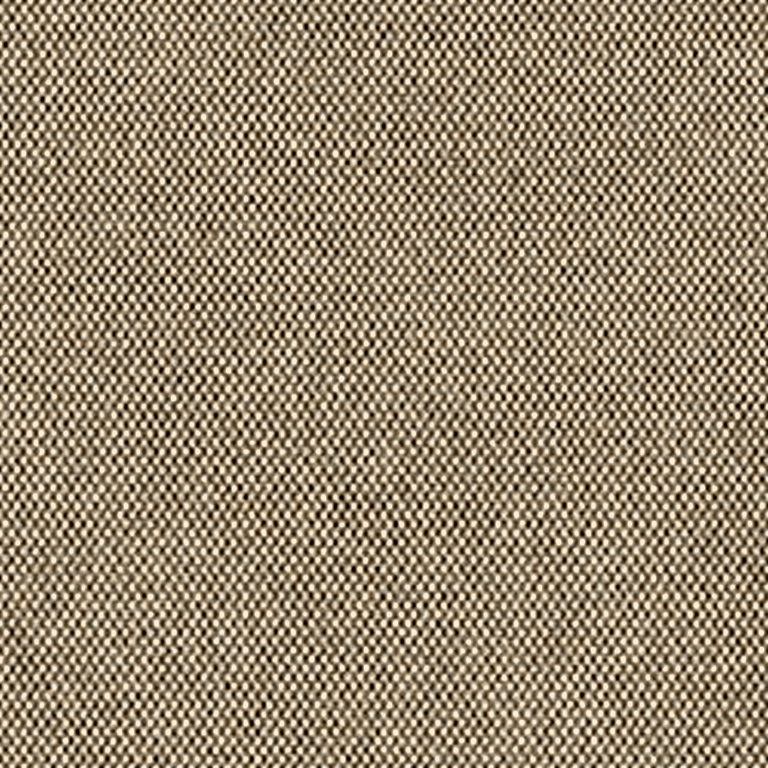
Reproduce this texture procedurally as a WebGL 1 fragment shader.

```glsl
precision highp float;

uniform vec2 u_resolution;

const float PI = 3.14159265;
const vec2 REPEATS = vec2(64.0, 85.0);   // stitches across, staggered rows down
const vec3 SHADOW = vec3(0.20, 0.13, 0.04);
const vec3 CREAM = vec3(0.90, 0.84, 0.74);
const float BASE_TONE = 0.575;
const float STITCH_CONTRAST = 0.68;
const float ZIGZAG = 0.11;               // light strand linking staggered stitches
const float ROW_GAP = 0.12;              // shade between rows
const float STITCH_VARIATION = 0.5;
const float GRAIN = 0.42;
const float GRAIN_SCALE = 250.0;
const float WARP = 0.14;                 // drift of the threads, in repeats
const float CLOUDING = 0.045;            // broad uneven tone
const float HUE_VARIATION = 0.03;

float hash(vec2 p) {
    vec3 q = fract(vec3(p.xyx) * 0.1031);
    q += dot(q, q.yzx + 33.33);
    return fract((q.x + q.y) * q.z);
}

float noise(vec2 p) {
    vec2 cell = floor(p);
    vec2 f = fract(p);
    f = f * f * (3.0 - 2.0 * f);
    float bottom = mix(hash(cell), hash(cell + vec2(1.0, 0.0)), f.x);
    float top = mix(hash(cell + vec2(0.0, 1.0)), hash(cell + vec2(1.0)), f.x);
    return mix(bottom, top, f.y);
}

// Staggered light and dark stitches joined into zigzag strands
float weave(vec2 p, float contrast) {
    vec2 stitch = floor(vec2(2.0 * p.x, p.y) + 0.5);
    float strength = 1.0 + STITCH_VARIATION * (hash(stitch + 17.0) - 0.5);
    float blobs = cos(2.0 * PI * p.x) * cos(PI * p.y);
    float between = pow(sin(PI * p.y), 2.0);
    float strand = sin(2.0 * PI * p.x) * between;
    return contrast * (STITCH_CONTRAST * strength * blobs + ZIGZAG * strand)
        - ROW_GAP * (between - 0.5);
}

void main() {
    vec2 uv = gl_FragCoord.xy / u_resolution;

    // Threads wander slightly from a straight grid
    vec2 drift = vec2(noise(uv * 14.0 + 3.0), noise(uv * 14.0 + 41.0)) - 0.5;
    vec2 p = uv * REPEATS + WARP * drift;

    // Contrast and tone change slowly over the cloth
    float contrast = mix(0.9, 1.1, noise(uv * vec2(9.0, 16.0) + 7.0));
    float cloud = noise(uv * 5.0 + 23.0) - 0.5;
    float grain = noise(uv * GRAIN_SCALE + 61.0) - 0.5;
    float tone = BASE_TONE + weave(p, contrast) + CLOUDING * cloud + GRAIN * grain;

    // Slight warm and cool shifts in the yarn
    float hue = noise(uv * REPEATS * 1.3 + 97.0) - 0.5;
    vec3 color = mix(SHADOW, CREAM, clamp(tone, -0.28, 1.14));
    color += HUE_VARIATION * hue * vec3(1.0, 0.1, -1.0);

    gl_FragColor = vec4(clamp(color, 0.0, 1.0), 1.0);
}
```
